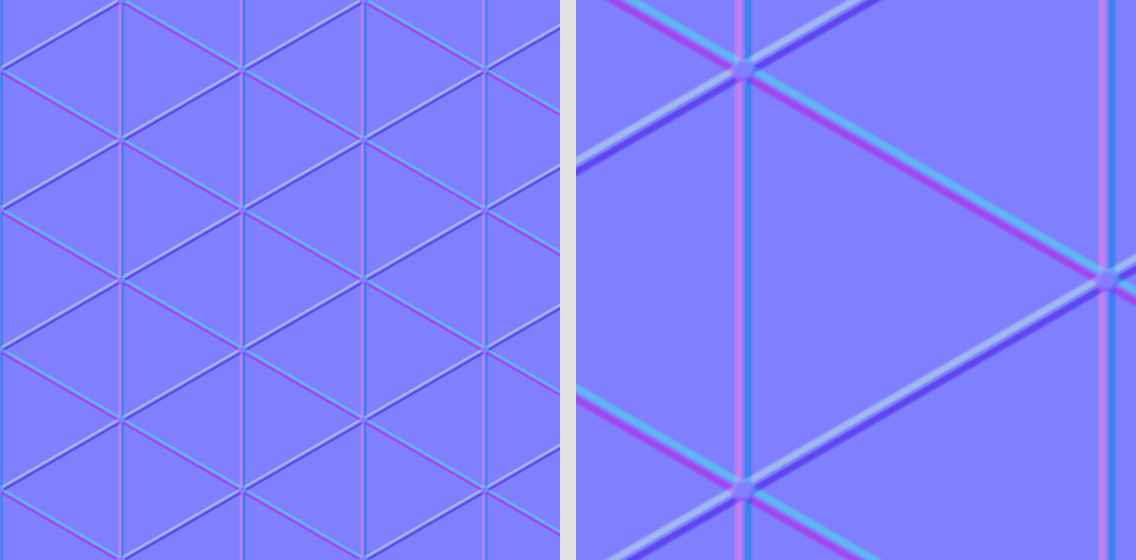
Left: the whole. Right: its middle third, enlarged.
This texture map is drawn by a three.js fragment shader. Its source:

```glsl
varying vec2 vUv;

const float REPEATS_UP = 4.0;
const float SIDE = 1.0 / REPEATS_UP;               // triangle side
const float LINE_SPACING = SIDE * 0.8660254;       // triangle height
const vec2 LATTICE_ORIGIN = vec2(0.0, 0.125);
const float CREST_HALF_WIDTH = 0.0019;             // crest to full slope
const float SLOPE_END = 0.0036;                    // full slope starts to fade
const float RIDGE_HALF_WIDTH = 0.0064;             // foot of the ridge
const float NODE_FLAT_RADIUS = 0.0035;
const float NODE_FADE_RADIUS = 0.0085;
const float MAX_TILT = 0.51;

// Signed distance to the closest line of a parallel family
float lineDistance(vec2 p, vec2 across) {
  float t = dot(p, across) / LINE_SPACING;
  return (t - floor(t + 0.5)) * LINE_SPACING;
}

// Tilt away from the crest of one family of ridges
vec2 ridgeTilt(vec2 p, vec2 across) {
  float d = lineDistance(p, across);
  float flank = smoothstep(0.0, CREST_HALF_WIDTH, abs(d))
              * (1.0 - smoothstep(SLOPE_END, RIDGE_HALF_WIDTH, abs(d)));
  return across * sign(d) * flank * MAX_TILT;
}

// Distance to the closest crossing, on a centred rectangular lattice
float nodeDistance(vec2 p) {
  vec2 cell = vec2(2.0 * LINE_SPACING, SIDE);
  vec2 q = abs(p - cell * floor(p / cell + 0.5));
  return min(length(q), length(q - 0.5 * cell));
}

void main() {
  vec2 p = vUv - LATTICE_ORIGIN;

  // Three ridge families, 60 degrees apart
  vec2 tilt = vec2(0.0);
  for (int i = 0; i < 3; i++) {
    float angle = radians(60.0 * float(i));
    tilt += ridgeTilt(p, vec2(cos(angle), sin(angle)));
  }

  // Flat caps where the ridges cross
  tilt *= smoothstep(NODE_FLAT_RADIUS, NODE_FADE_RADIUS, nodeDistance(p));

  // Tangent-space normal with the red channel inverted
  tilt.x = -tilt.x;
  vec3 normal = vec3(tilt, sqrt(max(0.0, 1.0 - dot(tilt, tilt))));
  gl_FragColor = vec4(normal * 0.5 + 0.5, 1.0);
}
```
